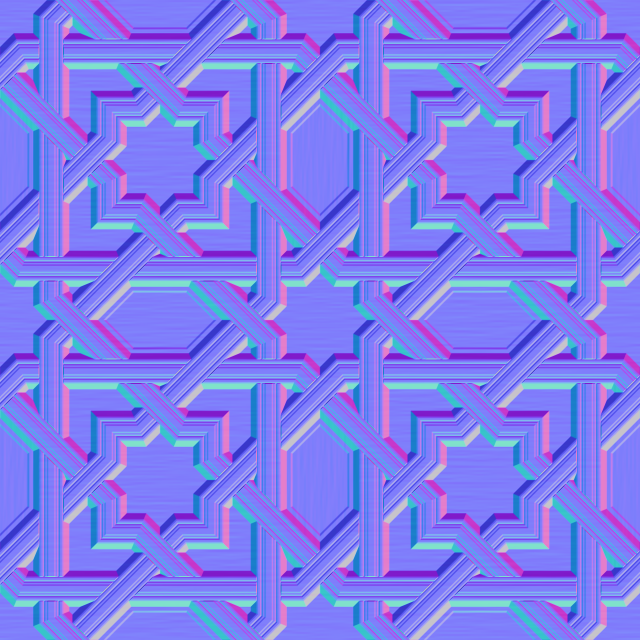
This texture map is drawn by a WebGL 2 fragment shader. Its source:

```glsl
#version 300 es
precision highp float;
// Normal map of a carved lattice: straps weave around eight-pointed stars, two by two cells.
// Each cell folds into one wedge where every strap is a simple line distance;
// the handedness of the wedge decides which strap lies on top.

uniform vec2 u_resolution;
out vec4 fragColor;

const float REPEATS = 2.0;
const float CELL = 384.0;              // design units per repeat
const float CANVAS = REPEATS * CELL;
const float STAR = 61.5;               // star centre to strap axis
const float TIP = STAR * 1.41421;      // star centre to strap crossing
const float STRAP = 14.5;              // half width of a strap
const float BEVEL = 7.0;
const float BEVEL_SLOPE = 1.3;
const vec3 TINT = vec3(1.0, 0.985, 0.985);

float hash(vec2 c) {
    return fract(sin(dot(c, vec2(127.1, 311.7))) * 43758.5453);
}

// Value noise whose lattice wraps after a whole number of steps.
float wrapNoise(vec2 uv, vec2 period) {
    vec2 p = uv * period;
    vec2 i = floor(p);
    vec2 f = fract(p);
    f = f * f * (3.0 - 2.0 * f);
    vec2 lo = mod(i, period);
    vec2 hi = mod(i + 1.0, period);
    return mix(mix(hash(lo), hash(vec2(hi.x, lo.y)), f.x),
               mix(hash(vec2(lo.x, hi.y)), hash(hi), f.x), f.y);
}

// Fine wood fibres running along x.
float grain(vec2 uv) {
    return 0.24 * wrapNoise(uv, vec2(14.0, 190.0))
         + 0.14 * wrapNoise(uv, vec2(36.0, 320.0));
}

// A band that is 1 between two distances, with sloped sides.
float ridge(float d, float inner, float outer, float soft) {
    return smoothstep(inner - soft, inner + soft, d)
         - smoothstep(outer - soft, outer + soft, d);
}

// Cross section of a strap: raised centre, two grooves, thin dark rim.
float strapProfile(float d) {
    float centre = 1.0 - smoothstep(3.4, 5.4, d);
    float groove = ridge(d, 7.8, 9.6, 0.9);
    float rim = smoothstep(STRAP - 1.8, STRAP, d);
    return 0.9 * centre - 1.0 * groove - 0.7 * rim;
}

// Keeps the highest ranked strap that covers the point: (rank, distance).
vec2 lay(vec2 top, float d, float rank) {
    return d < STRAP && rank > top.x ? vec2(rank, d) : top;
}

float height(vec2 p) {
    // Fold the cell into one wedge with a >= b >= 0.
    vec2 q = mod(p, CELL) - 0.5 * CELL;
    vec2 m = abs(q);
    bool swapped = m.y > m.x;
    float hand = (q.x * q.y > 0.0) != swapped ? 1.0 : -1.0;
    float a = max(m.x, m.y);
    float b = min(m.x, m.y);
    float side = 0.5 * CELL - STAR;

    // Signed distances to the strap axes.
    float square = a - side;
    float diagonal = (a - b - TIP) * 0.70711;
    float innerStar = min(a - STAR, (a + b - TIP) * 0.70711);
    float outerStar = max(b - side, (a + b - CELL + TIP) * 0.70711);

    // Weave: ranks alternate along each strap and flip with handedness.
    float outerRank = a < side + 27.0 ? 0.0 : 3.0;
    vec2 top = vec2(-9.0, 0.0);
    top = lay(top, abs(outerStar), hand * outerRank);
    top = lay(top, abs(square), hand);
    top = lay(top, abs(diagonal), hand * 2.0);
    top = lay(top, abs(innerStar), hand * 4.0);

    vec2 uv = p / CANVAS;
    if (top.x > -8.0) return strapProfile(top.y) + 0.5 * grain(uv);

    // Sunken panels with bevelled walls; long panels carry a thin step.
    float near = min(min(abs(square), abs(diagonal)),
                     min(abs(innerStar), abs(outerStar)));
    bool longPanel = square > 0.0 && outerStar < 0.0;
    float step1 = longPanel ? smoothstep(26.0, 29.0, near) : 0.0;
    float wall = BEVEL_SLOPE * clamp(near - STRAP, 0.0, BEVEL);
    float fibre = grain(longPanel && !swapped ? uv.yx : uv);
    return -0.7 - wall - 1.3 * step1 + fibre;
}

// Surface normal from central differences, packed as a colour.
vec3 normalColor(vec2 p) {
    vec2 e = vec2(0.6, 0.0);
    vec2 slope = vec2(height(p + e.xy) - height(p - e.xy),
                      height(p + e.yx) - height(p - e.yx)) / (2.0 * e.x);
    return (0.5 + 0.5 * normalize(vec3(-slope, 1.0))) * TINT;
}

void main() {
    // Four samples per pixel, with y pointing down.
    vec3 color = vec3(0.0);
    for (int i = 0; i < 4; i++) {
        vec2 jitter = vec2(i % 2, i / 2) * 0.5 - 0.25;
        vec2 uv = (gl_FragCoord.xy + jitter) / u_resolution;
        color += normalColor(vec2(uv.x, 1.0 - uv.y) * CANVAS);
    }
    fragColor = vec4(color * 0.25, 1.0);
}
```
